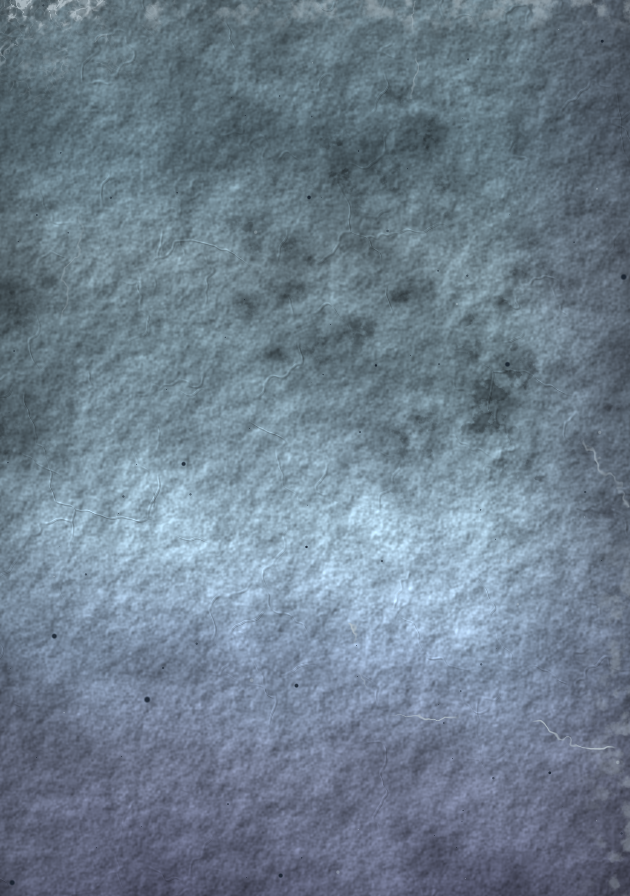
Write a WebGL 2 fragment shader that draws this texture.

```glsl
#version 300 es
precision highp float;
// Weathered blue-grey plaster: soft bands, stains, embossed grain, broken cracks and specks.

uniform vec2 u_resolution;
out vec4 fragColor;

const float GRAIN_SCALE = 46.0;
const float RELIEF_GAIN = 1.75;
const vec2 LIGHT_STEP = vec2(-0.0017, 0.0019);
const float TOOTH_GAIN = 0.20;
const float STAIN_GAIN = 0.34;
const float CRACK_SCALE = 7.0;
const float CRACK_WIDTH = 0.026;
const float CREASE_SCALE = 15.0;
const float SPECK_SCALE = 11.0;
const vec3 SCUFF_COLOR = vec3(0.72, 0.77, 0.80);
const vec3 SPECK_COLOR = vec3(0.07, 0.11, 0.16);
const vec3 EDGE_VIOLET = vec3(0.35, 0.36, 0.44);

// Evenly spaced colours from the bottom to the top
const vec3 BANDS[8] = vec3[8](
  vec3(0.31, 0.32, 0.41), vec3(0.42, 0.45, 0.54),
  vec3(0.48, 0.55, 0.64), vec3(0.54, 0.635, 0.70),
  vec3(0.46, 0.55, 0.595), vec3(0.45, 0.53, 0.57),
  vec3(0.36, 0.44, 0.48), vec3(0.41, 0.49, 0.53));

float hash(vec2 p) {
  vec3 q = fract(vec3(p.xyx) * 0.1031);
  q += dot(q, q.yzx + 33.33);
  return fract((q.x + q.y) * q.z);
}

vec2 hash2(vec2 p) {
  return vec2(hash(p), hash(p + 57.3));
}

float noise(vec2 p) {
  vec2 i = floor(p), f = fract(p);
  f = f * f * (3.0 - 2.0 * f);
  return mix(mix(hash(i), hash(i + vec2(1, 0)), f.x),
             mix(hash(i + vec2(0, 1)), hash(i + vec2(1, 1)), f.x), f.y);
}

float fbm(vec2 p) {
  float sum = 0.0, amp = 0.5;
  for (int i = 0; i < 4; i++) {
    sum += amp * noise(p);
    p = mat2(1.6, 1.2, -1.2, 1.6) * p + 17.0;
    amp *= 0.5;
  }
  return sum;
}

vec2 warp(vec2 p, float scale) {
  return vec2(fbm(p * scale), fbm(p * scale + 40.0)) - 0.47;
}

// Distances to the nearest and second nearest cell points
vec2 cellular(vec2 p) {
  vec2 cell = floor(p), d = vec2(8.0);
  for (int y = -1; y <= 1; y++)
    for (int x = -1; x <= 1; x++) {
      vec2 c = cell + vec2(x, y);
      float r = length(c + hash2(c) - p);
      d = r < d.x ? vec2(r, d.x) : vec2(d.x, min(d.y, r));
    }
  return d;
}

// Long cracks and short creases, both broken up by masks
float wrinkles(vec2 p) {
  vec2 d = cellular((p + 0.12 * warp(p, 14.0)) * CRACK_SCALE + 3.0);
  float crack = 1.0 - smoothstep(0.0, CRACK_WIDTH, d.y - d.x);
  crack *= smoothstep(0.45, 0.75, noise(p * 7.0 + 20.0)) * smoothstep(0.25, 0.7, noise(p * 33.0));
  float ridge = abs(fbm(p * CREASE_SCALE + 70.0) - 0.47);
  float crease = (1.0 - smoothstep(0.0, 0.022, ridge)) * smoothstep(0.5, 0.8, noise(p * 19.0 + 6.0));
  return crack + 0.8 * crease;
}

// Ragged, broken scratch along a segment
float scratch(vec2 p, vec2 a, vec2 b) {
  p += 0.04 * warp(p, 30.0);
  vec2 ab = b - a;
  float t = clamp(dot(p - a, ab) / dot(ab, ab), 0.0, 1.0);
  float d = length(p - a - ab * t);
  float width = 0.0012 + 0.0018 * noise(p * 90.0);
  return (1.0 - smoothstep(0.0, width, d)) * smoothstep(0.15, 0.7, noise(p * 48.0 + 5.0));
}

float blob(vec2 p, vec2 center, vec2 radius) {
  vec2 q = (p - center) / radius;
  return exp(-dot(q, q));
}

// Scattered round specks; keep is the share of cells that hold one
float specks(vec2 p, float scale, float keep, float seed) {
  vec2 g = p * scale, cell = floor(g);
  float r = mix(0.015, 0.05, pow(hash(cell + seed + 4.0), 2.0));
  float d = length(g - cell - 0.15 - 0.7 * hash2(cell + seed));
  return step(hash(cell + seed + 91.0), keep) * (1.0 - smoothstep(0.5 * r, 1.4 * r, d));
}

void main() {
  vec2 uv = gl_FragCoord.xy / u_resolution;
  vec2 p = gl_FragCoord.xy / u_resolution.y;
  float broad = fbm(p * 5.0 + 2.0) - 0.47;

  // Colour bands with wavering borders
  float level = clamp(uv.y + 0.16 * broad, 0.0, 0.999) * 7.0;
  int band = int(level);
  vec3 color = mix(BANDS[band], BANDS[band + 1], fract(level));

  // Stains with peppered hearts, and the pale glow
  float upper = smoothstep(0.33, 0.45, uv.y) * (1.0 - 0.5 * smoothstep(0.85, 1.0, uv.y));
  vec2 soft = p + 0.08 * warp(p, 16.0);
  float spots = 1.0 - smoothstep(0.05, 0.5, cellular(soft * vec2(13.0, 16.0)).x);
  float stain = 0.75 * upper * spots * smoothstep(0.4, 0.65, noise(p * 6.0 + 8.0));
  stain += 0.9 * blob(soft, vec2(0.02, 0.51), vec2(0.08, 0.04));
  stain += 0.6 * blob(soft, vec2(0.54, 0.54), vec2(0.08, 0.06));
  stain += 0.4 * blob(soft, vec2(0.36, 0.81), vec2(0.13, 0.05));
  stain *= 0.75 + 0.9 * smoothstep(0.5, 0.72, fbm(p * 75.0));
  color *= 1.0 - STAIN_GAIN * min(stain, 1.3);
  color *= 1.0 + 0.38 * broad + 0.42 * (fbm(p * 19.0) - 0.47);
  color *= 1.0 + 0.13 * blob(p, vec2(0.40, 0.36), vec2(0.20, 0.13));

  // Darkened, violet margins
  float side = smoothstep(0.78, 1.0, uv.x + 0.15 * broad);
  color = mix(color, EDGE_VIOLET, 0.4 * side);
  vec2 rim = abs(uv - 0.5) * 2.0;
  color *= 1.0 - 0.20 * pow(rim.x, 6.0) - 0.10 * pow(rim.y, 8.0);

  // Embossed grain, fine tooth and wrinkles lit on one side
  float relief = fbm(p * GRAIN_SCALE) - fbm((p + LIGHT_STEP) * GRAIN_SCALE);
  float tooth = noise(p * 310.0) - 0.5;
  color *= 1.0 + RELIEF_GAIN * relief + TOOTH_GAIN * tooth;
  color *= 1.0 + 0.15 * wrinkles(p) - 0.16 * wrinkles(p + LIGHT_STEP);

  // Pale scuffs, crazed corner and scratches
  float wear = smoothstep(0.42, 0.7, fbm(p * 70.0));
  float scuff = 0.5 * wear * smoothstep(0.96, 1.0, uv.y + 0.06 * broad);
  scuff += 0.35 * wear * smoothstep(0.90, 1.0, uv.x) * (1.0 - smoothstep(0.3, 0.45, uv.y));
  vec2 craze = cellular(p * 85.0 + 3.0 * fbm(p * 60.0));
  float corner = blob(p, vec2(0.0, 1.0), vec2(0.13, 0.08));
  scuff += 0.6 * corner * (0.25 + wear) * (1.0 - smoothstep(0.0, 0.35, craze.y - craze.x));
  scuff += 0.85 * scratch(p, vec2(0.388, 0.297), vec2(0.414, 0.212));
  scuff += 0.85 * scratch(p, vec2(0.414, 0.212), vec2(0.710, 0.167));
  scuff += 0.55 * scratch(p, vec2(0.655, 0.510), vec2(0.695, 0.440));
  scuff += 0.35 * scratch(p, vec2(0.466, 0.990), vec2(0.456, 0.890));
  scuff += 0.25 * scratch(p, vec2(0.091, 0.766), vec2(0.065, 0.648));
  scuff += 0.4 * specks(p, 22.0, 0.08, 30.0);
  color = mix(color, SCUFF_COLOR, min(scuff, 0.85));

  // Dark pits
  float pits = specks(p, SPECK_SCALE, 0.14, 0.0) + 0.6 * specks(p, 34.0, 0.10, 12.0);
  color = mix(color, SPECK_COLOR, min(0.85 * pits, 0.9));
  fragColor = vec4(clamp(color, 0.0, 1.0), 1.0);
}
```
